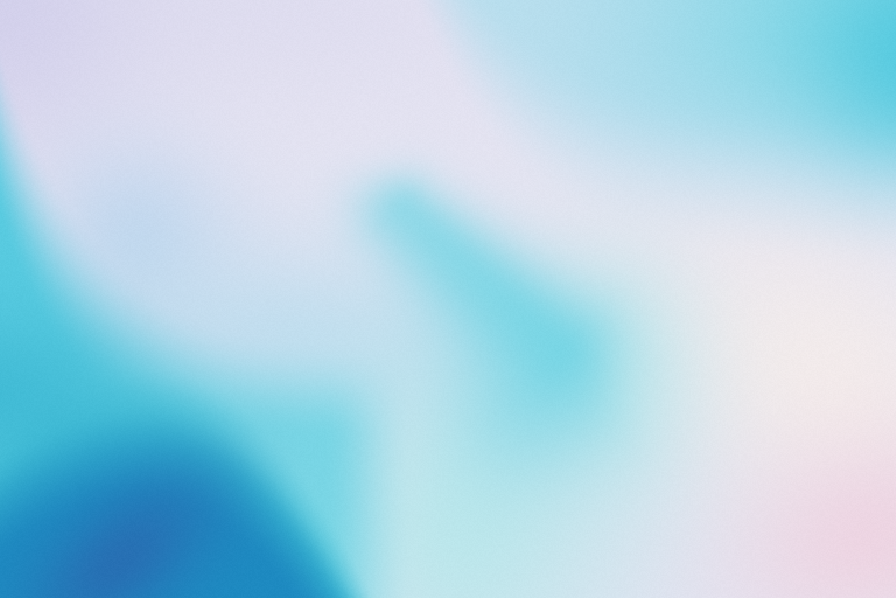
This background is drawn by a Shadertoy shader. Its source:

```glsl
// Soft abstract backdrop: a pale lavender and cream field with aqua drifts and a blue hill.
// Curved edges are exponentials and parabolas feathered by smoothstep; tilted Gaussian
// glows and one tapered stroke tint the layers, and a fine grain finishes the surface.

const vec3 PALE     = vec3(0.895, 0.890, 0.945);
const vec3 LAVENDER = vec3(0.820, 0.810, 0.920);
const vec3 MIST     = vec3(0.755, 0.865, 0.935);
const vec3 HAZE     = vec3(0.740, 0.835, 0.930);
const vec3 CREAM    = vec3(0.955, 0.925, 0.920);
const vec3 PINK     = vec3(0.930, 0.830, 0.885);
const vec3 FOAM     = vec3(0.720, 0.905, 0.920);
const vec3 SKY      = vec3(0.720, 0.870, 0.930);
const vec3 AQUA     = vec3(0.460, 0.835, 0.895);
const vec3 CYAN     = vec3(0.320, 0.790, 0.875);
const vec3 TEAL     = vec3(0.220, 0.710, 0.820);
const vec3 BLUE     = vec3(0.115, 0.540, 0.755);
const vec3 INDIGO   = vec3(0.160, 0.420, 0.695);

const vec2 HILL_PEAK    = vec2(0.25, 0.31);
const vec2 STROKE_START = vec2(0.68, 0.645);
const vec2 STROKE_END   = vec2(0.935, 0.415);
const float GRAIN_CELLS = 512.0;
const float GRAIN_LEVEL = 0.014;

// Elliptical Gaussian, tilted counterclockwise by an angle in radians.
float glow(vec2 p, vec2 centre, vec2 radius, float tilt) {
    float c = cos(tilt), s = sin(tilt);
    vec2 q = mat2(c, -s, s, c) * (p - centre) / radius;
    return exp(-dot(q, q));
}

// Soft tapered line, sharper on its upper side.
float stroke(vec2 p, vec2 a, vec2 b) {
    vec2 axis = b - a, q = p - a;
    float t = clamp(dot(q, axis) / dot(axis, axis), 0.0, 1.0);
    vec2 offset = q - axis * t;
    float side = dot(offset, normalize(vec2(-axis.y, axis.x)));
    float width = mix(0.065, 0.105, t) * mix(1.25, 0.95, smoothstep(-0.06, 0.06, side));
    return exp(-dot(offset, offset) / (width * width)) * mix(0.72, 0.95, t);
}

float hash(vec2 cell) {
    vec3 h = fract(cell.xyx * 0.1031);
    h += dot(h, h.yzx + 33.33);
    return fract((h.x + h.y) * h.z);
}

// Pale field with its warm and cool tints.
vec3 paleField(vec2 p) {
    vec3 col = mix(PALE, LAVENDER, 0.9 * glow(p, vec2(0.0, 1.0), vec2(0.24, 0.28), 0.0));
    col = mix(col, LAVENDER, 0.3 * glow(p, vec2(0.45, 1.0), vec2(0.4, 0.17), 0.0));
    col = mix(col, CREAM, 0.95 * glow(p, vec2(1.38, 0.36), vec2(0.36, 0.25), -0.5));
    col = mix(col, PINK, 0.95 * glow(p, vec2(1.47, 0.10), vec2(0.24, 0.17), 0.2));
    col = mix(col, HAZE, 0.85 * glow(p, vec2(0.23, 0.60), vec2(0.16, 0.15), -0.6));
    col = mix(col, MIST, 0.95 * glow(p, vec2(0.52, 0.42), vec2(0.36, 0.16), -0.2));
    col = mix(col, FOAM, 0.90 * glow(p, vec2(0.77, 0.12), vec2(0.28, 0.32), -0.2));
    return mix(col, FOAM, 0.65 * glow(p, vec2(1.03, 0.37), vec2(0.14, 0.20), 0.0));
}

// Upper right sky, bounded by a falling exponential curve.
vec3 addSky(vec3 col, vec2 p) {
    float edge = 0.64 + 0.36 * exp(-(p.x - 0.73) / 0.17);
    float cover = smoothstep(-0.10, 0.17, p.y - edge);
    vec3 sky = mix(SKY, AQUA, 0.75 * smoothstep(0.85, 1.45, p.x) * smoothstep(0.65, 0.95, p.y));
    col = mix(col, sky, cover);
    return mix(col, CYAN, 0.9 * glow(p, vec2(1.54, 0.91), vec2(0.17, 0.18), 0.0));
}

// Lower left aqua bank that ends in a rounded shoulder.
vec3 addBank(vec3 col, vec2 p) {
    float edge = 0.34 + 0.44 * exp(-p.x / 0.14);
    float feather = mix(0.15, 0.085, smoothstep(0.0, 0.4, p.x));
    float cover = 1.0 - smoothstep(-feather, feather, p.y - edge);
    cover *= 1.0 - smoothstep(0.54, 0.70, p.x);
    vec3 bank = mix(CYAN, AQUA, smoothstep(0.05, 0.45, p.x));
    col = mix(col, bank, 0.95 * cover);
    return mix(col, TEAL, 0.7 * glow(p, vec2(0.0, 0.33), vec2(0.28, 0.14), -0.15));
}

// Blue hill: gentle slope on the left, parabola on the right.
vec3 addHill(vec3 col, vec2 p) {
    float dx = p.x - HILL_PEAK.x;
    float edge = HILL_PEAK.y - (dx > 0.0 ? 2.7 * dx * dx : 1.4 * dx * dx);
    float depth = edge - p.y;
    col = mix(col, TEAL, smoothstep(-0.08, 0.07, depth));
    col = mix(col, BLUE, smoothstep(-0.02, 0.16, depth));
    return mix(col, INDIGO, 0.85 * glow(p, vec2(0.20, 0.06), vec2(0.17, 0.09), 0.7));
}

void mainImage(out vec4 fragColor, in vec2 fragCoord) {
    vec2 p = fragCoord / iResolution.xy * vec2(1.5, 1.0);

    vec3 col = addSky(paleField(p), p);
    col = mix(col, AQUA, stroke(p, STROKE_START, STROKE_END));
    col = mix(col, AQUA, 0.35 * glow(p, vec2(0.87, 0.30), vec2(0.13, 0.13), 0.0));
    col = addHill(addBank(col, p), p);

    // Fine paper grain.
    col += GRAIN_LEVEL * (hash(floor(p * GRAIN_CELLS)) - 0.5);
    fragColor = vec4(clamp(col, 0.0, 1.0), 1.0);
}
```
